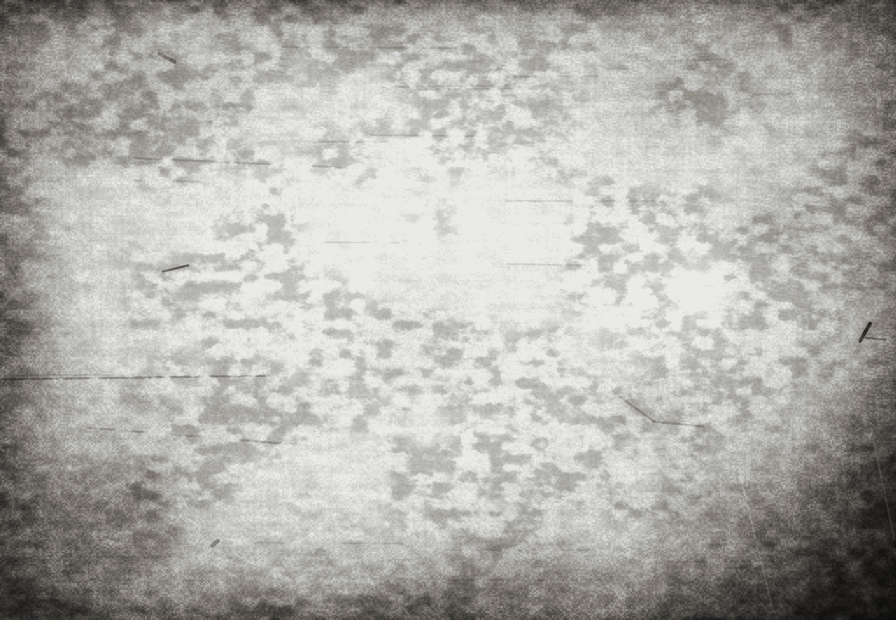
A Shadertoy shader for this texture:

```glsl
// Worn pale plaster with dark, stained borders and a heavy lower right corner.
// Edge falloffs and soft blots sum to a density that fine noise breaks up;
// streaks, flakes, scratches and grain are added, then density becomes tone.

float hash(vec2 p) {
    return fract(sin(dot(p, vec2(127.1, 311.7))) * 43758.54);
}

float noise(vec2 p) {
    vec2 cell = floor(p), f = fract(p);
    f = f * f * (3.0 - 2.0 * f);
    float low = mix(hash(cell), hash(cell + vec2(1, 0)), f.x);
    float high = mix(hash(cell + vec2(0, 1)), hash(cell + vec2(1, 1)), f.x);
    return mix(low, high, f.y);
}

float fbm(vec2 p) {
    float sum = 0.0, weight = 0.52;
    for (int i = 0; i < 5; i++) {
        sum += weight * noise(p);
        p = mat2(1.6, 1.2, -1.2, 1.6) * p + 7.3;
        weight *= 0.5;
    }
    return sum;
}

float blot(vec2 uv, vec2 center, vec2 radius) {
    vec2 q = (uv - center) / radius;
    return exp(-dot(q, q));
}

float edgeShade(float dist, float width, float strength) {
    return strength * exp(-dist / width) + 0.19 * exp(-dist / 0.14);
}

// Soft line from a to b, both in 0..1 canvas coordinates
float scratch(vec2 uv, vec2 a, vec2 b, float width, float aspect) {
    vec2 scale = vec2(aspect, 1.0);
    vec2 q = (uv - a) * scale, d = (b - a) * scale;
    float t = clamp(dot(q, d) / dot(d, d), 0.0, 1.0);
    float soft = 1.5 / iResolution.y;
    return 1.0 - smoothstep(width, width + soft, length(q - d * t));
}

// Border darkening, larger stains and the two cleanest areas
float stainDensity(vec2 uv) {
    float d = edgeShade(uv.x, 0.045, 0.5) + edgeShade(1.0 - uv.x, 0.04, 0.5);
    d += edgeShade(1.0 - uv.y, 0.03, 0.6) + edgeShade(uv.y, 0.06, 0.75);
    d += 1.25 * blot(uv, vec2(0.96, 0.02), vec2(0.17, 0.21));
    d += 0.8 * blot(uv, vec2(1.0, 0.23), vec2(0.07, 0.14));
    d += 0.65 * blot(uv, vec2(0.0, 0.08), vec2(0.15, 0.2));
    d += 0.28 * blot(uv, vec2(0.14, 0.17), vec2(0.06, 0.09));
    d += 0.35 * blot(uv, vec2(0.0, 0.44), vec2(0.05, 0.1));
    d += 0.3 * blot(uv, vec2(1.0, 0.93), vec2(0.12, 0.16));
    d += 0.15 * blot(uv, vec2(0.75, 0.88), vec2(0.09, 0.14));
    d += 0.13 * blot(uv, vec2(0.13, 0.83), vec2(0.16, 0.1));
    d += 0.15 * blot(uv, vec2(0.87, 0.65), vec2(0.05, 0.06));
    d += 0.2 * blot(uv, vec2(0.57, 0.05), vec2(0.12, 0.07));
    d += 0.1 * blot(uv, vec2(0.72, 0.34), vec2(0.06, 0.06));
    d += 0.08 * blot(uv, vec2(0.22, 0.34), vec2(0.14, 0.06));
    d += 0.05 * blot(uv, vec2(0.47, 0.48), vec2(0.08, 0.12));
    d -= 0.04 * blot(uv, vec2(0.45, 0.65), vec2(0.16, 0.16));
    return d - 0.07 * blot(uv, vec2(0.76, 0.53), vec2(0.07, 0.08));
}

// Thin horizontal wear lines, scattered by row
float wearLines(vec2 uv, float aspect) {
    float d = 0.0;
    for (int i = 0; i < 26; i++) {
        float id = float(i);
        vec2 start = vec2(hash(vec2(id, 1.7)) * 0.9 - 0.05, hash(vec2(id, 5.1)));
        float span = 0.05 + 0.15 * hash(vec2(id, 9.4));
        vec2 end = start + vec2(span, 0.006 * (hash(vec2(id, 3.2)) - 0.5));
        d += 0.12 * scratch(uv, start, end, 0.0003, aspect);
    }
    d += 0.35 * scratch(uv, vec2(0.0, 0.388), vec2(0.3, 0.394), 0.0005, aspect);
    d += 0.25 * scratch(uv, vec2(0.1, 0.31), vec2(0.33, 0.283), 0.0005, aspect);
    return d + 0.2 * scratch(uv, vec2(0.15, 0.745), vec2(0.38, 0.73), 0.0005, aspect);
}

// Isolated dark nicks
float nicks(vec2 uv, float aspect) {
    float d = scratch(uv, vec2(0.96, 0.45), vec2(0.971, 0.478), 0.0015, aspect);
    d += 0.5 * scratch(uv, vec2(0.966, 0.455), vec2(0.988, 0.452), 0.0005, aspect);
    d += 0.6 * scratch(uv, vec2(0.182, 0.562), vec2(0.21, 0.572), 0.0005, aspect);
    d += 0.4 * scratch(uv, vec2(0.178, 0.913), vec2(0.195, 0.9), 0.0015, aspect);
    d += 0.2 * scratch(uv, vec2(0.692, 0.36), vec2(0.73, 0.32), 0.0005, aspect);
    d += 0.2 * scratch(uv, vec2(0.73, 0.32), vec2(0.785, 0.312), 0.0005, aspect);
    return d + 0.4 * scratch(uv, vec2(0.237, 0.12), vec2(0.243, 0.128), 0.002, aspect);
}

void mainImage(out vec4 fragColor, in vec2 fragCoord) {
    vec2 uv = fragCoord / iResolution.xy;
    float aspect = iResolution.x / iResolution.y;
    vec2 p = vec2(uv.x * aspect, uv.y);

    // Noise layers: clouds, crumbly flakes, brushed streaks and grain
    float cloud = fbm(p * vec2(7.0, 9.0) + 3.1);
    float flakes = fbm(p * vec2(45.0, 65.0));
    float streaks = noise(p * vec2(14.0, 130.0)) * 0.6 + noise(p * vec2(35.0, 240.0)) * 0.4;
    float columns = noise(p * vec2(75.0, 5.0));
    float grain = 0.4 * noise(p * 230.0) + 0.6 * hash(floor(p * 354.0));

    float stain = max(stainDensity(uv), 0.0);
    float density = stain * (0.45 + 0.6 * cloud + 0.5 * flakes) - 0.015;
    float worn = smoothstep(0.42, 0.62, cloud);
    density += 0.17 * worn * smoothstep(0.4, 0.65, flakes);
    density += (0.07 + 0.12 * min(stain, 1.0)) * (streaks - 0.5) + 0.035 * (columns - 0.5);
    density += 0.3 * (flakes - 0.5) * (0.3 + density);
    density += (grain - 0.5) * (0.1 + 0.5 * min(stain, 1.0));
    density += wearLines(uv, aspect) * smoothstep(0.35, 0.6, flakes);
    density += nicks(uv, aspect) * (0.5 + flakes);

    // Pale scratches across the dark corner
    float pale = scratch(uv, vec2(0.825, 0.24), vec2(0.862, 0.02), 0.0003, aspect);
    pale += scratch(uv, vec2(0.972, 0.31), vec2(0.998, 0.13), 0.0003, aspect);
    float tone = 0.92 * exp(-max(density, 0.0)) + 0.14 * pale * flakes;
    vec3 tint = mix(vec3(1.04, 1.0, 0.94), vec3(0.996, 1.0, 0.985), smoothstep(0.4, 0.8, tone));
    fragColor = vec4(clamp(tone * tint, 0.0, 1.0), 1.0);
}
```
